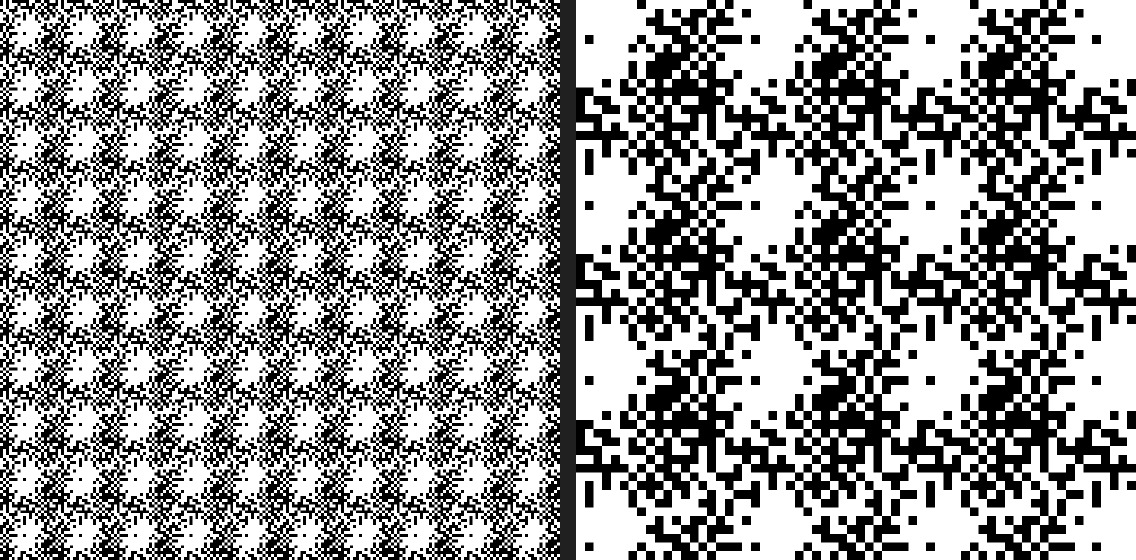
Left: the whole. Right: its middle third, enlarged.
This pattern is drawn by a WebGL 1 fragment shader. Its source:

```glsl
precision highp float;
// Black and white dithered squares: 10 by 10 soft pale patches in a grainy dark lattice.
uniform vec2 u_resolution;

const float REPEATS = 10.0;
const float GRAINS = 20.0;   // grains across one repeat
const float PIXELS = 192.0;  // square dots across the canvas

float hash(vec2 cell) {
  cell = mod(cell, GRAINS);
  vec3 p = fract(vec3(cell.xyx) * 0.1031 + 0.37);
  p += dot(p, p.yzx + 33.33);
  return fract((p.x + p.y) * p.z);
}

// Mildly high-pass noise: checks and worms mixed with small clumps
float ditherThreshold(vec2 cell) {
  float around = hash(cell + vec2(1.0, 0.0)) + hash(cell - vec2(1.0, 0.0))
               + hash(cell + vec2(0.0, 1.0)) + hash(cell - vec2(0.0, 1.0));
  return 0.5 + 0.95 * (hash(cell) - 0.5 - 0.2 * (around - 2.0));
}

// Offset from a centre, wrapped to the nearest repeat
vec2 wrapOffset(vec2 p, vec2 centre) {
  return fract(p - centre + 0.5) - 0.5;
}

float inkDensity(vec2 p) {
  // Pale patch: slanted rounded square, abrupt below and sparsely dotted above
  vec2 q = wrapOffset(p, vec2(0.48, 0.34));
  q.x = 1.25 * (q.x - 0.15 * q.y);
  q.y *= q.y < 0.0 ? 1.55 : 0.88;
  vec2 a = abs(q);
  float radius = pow(dot(a * a, a), 1.0 / 3.0);
  float density = -0.04 + 0.58 * smoothstep(0.1, 0.46, radius);

  // Solid clot and slanted streak at the crossings
  vec2 clot = wrapOffset(p, vec2(0.12, 0.095)) / vec2(0.07, 0.05);
  density += 1.1 * exp(-dot(clot, clot));
  vec2 streak = wrapOffset(p, vec2(0.85, 0.98));
  streak = vec2(streak.x + streak.y, streak.y - streak.x) / vec2(0.15, 0.07);
  density += 0.35 * exp(-dot(streak, streak));
  return density;
}

float ink(vec2 uv) {
  // Snapping to the dot grid drops a grain now and then, so repeats vary slightly
  vec2 dotCentre = (floor(uv * PIXELS) + 0.5) / PIXELS;
  vec2 grain = floor(fract(dotCentre * REPEATS) * GRAINS);
  return step(ditherThreshold(grain), inkDensity((grain + 0.5) / GRAINS));
}

void main() {
  // 2 by 2 close samples smooth the dot edges but keep them crisp
  float coverage = 0.0;
  for (int j = 0; j < 2; j++) {
    for (int i = 0; i < 2; i++) {
      vec2 offset = (vec2(float(i), float(j)) - 0.5) * 0.3;
      coverage += ink((gl_FragCoord.xy + offset) / u_resolution) / 4.0;
    }
  }
  gl_FragColor = vec4(vec3(1.0 - coverage), 1.0);
}
```
